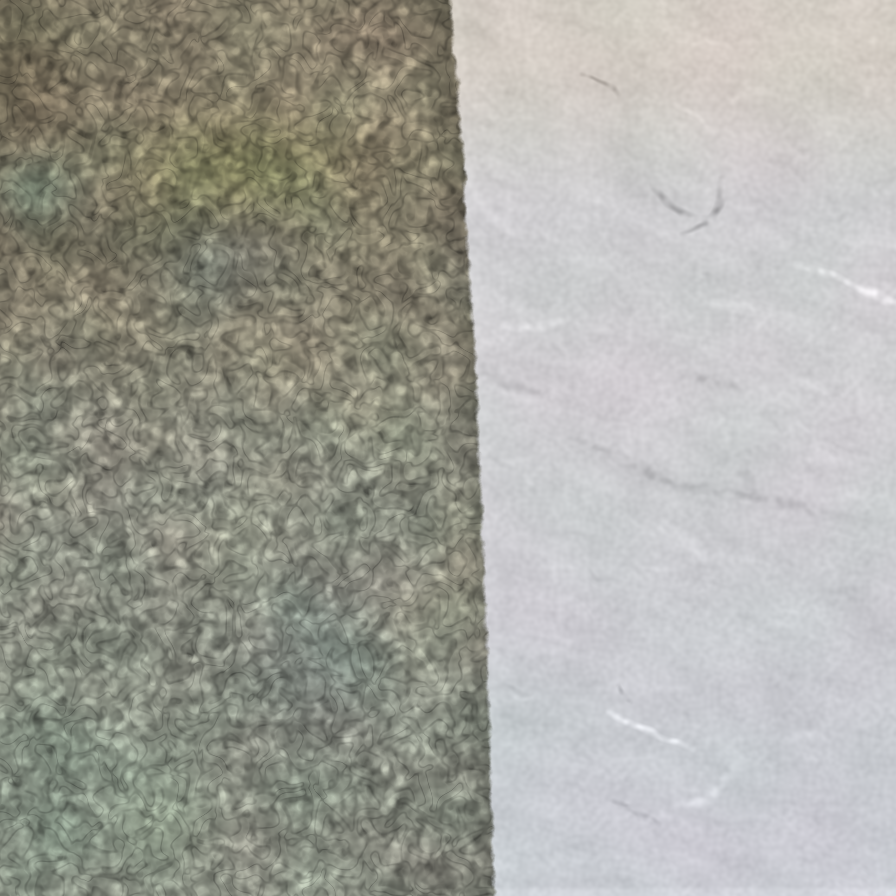
Write a Shadertoy shader that draws this texture.

```glsl
vec2 hash2(vec2 p) {
    vec3 q = fract(vec3(p.xyx) * vec3(0.1031, 0.1030, 0.0973));
    q += dot(q, q.yzx + 33.33);
    return fract((q.xx + q.yz) * q.zy);
}

float gradientNoise(vec2 p) {
    vec2 i = floor(p), f = fract(p);
    vec2 u = f * f * f * (f * (f * 6.0 - 15.0) + 10.0);
    vec2 o = vec2(0.0, 1.0);
    float a = dot(hash2(i) * 2.0 - 1.0, f);
    float b = dot(hash2(i + o.yx) * 2.0 - 1.0, f - o.yx);
    float c = dot(hash2(i + o.xy) * 2.0 - 1.0, f - o.xy);
    float d = dot(hash2(i + o.yy) * 2.0 - 1.0, f - o.yy);
    return mix(mix(a, b, u.x), mix(c, d, u.x), u.y);
}

float fbm(vec2 p) {
    float sum = 0.0, amp = 1.0;
    for (int i = 0; i < 4; i++) {
        sum += amp * gradientNoise(p);
        p = mat2(1.6, 1.2, -1.2, 1.6) * p + 7.3;
        amp *= 0.5;
    }
    return sum;
}

float blob(vec2 p, vec2 center, vec2 radius) {
    vec2 d = (p - center) / radius;
    return exp(-dot(d, d));
}

// Tapered, bowed line from a to b
float stroke(vec2 p, vec2 a, vec2 b, float bend, float width) {
    vec2 d = b - a, q = p - a;
    float len = length(d);
    float h = clamp(dot(q, d) / (len * len), 0.0, 1.0);
    float bow = 4.0 * h * (1.0 - h);
    vec2 normal = vec2(-d.y, d.x) / len;
    float dist = length(q - d * h - normal * bend * bow);
    return smoothstep(width, 0.0, dist) * (0.35 + 0.65 * bow);
}

// Overlapping curled strands, one per jittered cell
float pile(vec2 p, float density, float seed) {
    vec2 g = p * density + seed, cell = floor(g);
    float flow = 0.9 + 3.0 * gradientNoise(p * 9.0 + seed);
    float shade = 0.35;
    for (int y = -1; y <= 1; y++)
    for (int x = -1; x <= 1; x++) {
        vec2 id = cell + vec2(x, y);
        vec2 r = hash2(id), s = hash2(id + 41.7);
        float angle = flow + (s.x - 0.5) * 2.6;
        vec2 reach = vec2(cos(angle), sin(angle)) * (0.35 + 0.2 * s.y);
        vec2 c = id + r;
        float strand = stroke(g, c - reach, c + reach, (r.x - 0.5) * 0.5, 0.6);
        shade = mix(shade, s.y, min(1.0, 1.4 * strand));
    }
    return shade;
}

// Thin winding shadows between the tufts
float crevices(vec2 p) {
    vec2 curl = vec2(gradientNoise(p * 34.0), gradientNoise(p * 34.0 + 19.0));
    float n = gradientNoise(p * 62.0 + 1.6 * curl);
    return smoothstep(0.15, 0.0, abs(n));
}

// Sparse short scratches: positive raised, negative grooved
float scratches(vec2 p, float density) {
    vec2 g = p * density, cell = floor(g);
    float sum = 0.0;
    for (int y = -1; y <= 1; y++)
    for (int x = -1; x <= 1; x++) {
        vec2 id = cell + vec2(x, y);
        vec2 r = hash2(id + 13.0), s = hash2(id + 87.0);
        float angle = -0.35 + (s.x - 0.5) * 1.1;
        vec2 reach = vec2(cos(angle), sin(angle)) * (0.15 + 0.4 * r.y);
        vec2 c = id + r;
        sum += (s.y * 2.0 - 1.0) * stroke(g, c - reach, c + reach, (r.x - 0.5) * 0.25, 0.12);
    }
    return sum;
}

vec3 carpetColor(vec2 p, float edge) {
    float patches = fbm(p * 5.0 + 3.0);
    float height = smoothstep(0.2, 0.9, p.y + 0.25 * patches);
    vec3 col = mix(vec3(0.535, 0.55, 0.505), vec3(0.52, 0.49, 0.415), height);
    col += vec3(0.025, -0.005, 0.005) * gradientNoise(p * 13.0);
    // Olive, teal, dark and pale areas
    col += vec3(-0.005, 0.012, -0.05) * blob(p, vec2(0.27, 0.81), vec2(0.13, 0.06));
    col += vec3(-0.03, 0.02, 0.035) * blob(p, vec2(0.04, 0.79), vec2(0.05, 0.04));
    col += vec3(-0.05, -0.015, 0.01) * blob(p, vec2(0.25, 0.71), vec2(0.06, 0.06));
    col += vec3(-0.05, -0.03, -0.01) * blob(p, vec2(0.36, 0.28), vec2(0.08, 0.10));
    col += vec3(-0.04, 0.0, -0.01) * blob(p, vec2(0.08, 0.11), vec2(0.12, 0.10));
    col += 0.05 * blob(p, vec2(0.22, 0.46), vec2(0.22, 0.10));
    col += vec3(0.04, 0.045, 0.03) * blob(p, vec2(0.18, 0.08), vec2(0.06, 0.05));
    col += vec3(0.03, 0.04, 0.03) * blob(p, vec2(0.44, 0.54), vec2(0.10, 0.08));
    col -= 0.08 * blob(p, vec2(0.02, 0.92), vec2(0.07, 0.11));
    col -= 0.05 * blob(p, vec2(0.10, 0.73), vec2(0.16, 0.04));
    float fibres = 0.6 * pile(p, 66.0, 5.0) + 0.4 * pile(p, 92.0, 63.0);
    float light = 0.67 + 0.8 * fibres - 0.16 * crevices(p) + 0.12 * patches;
    light += 0.16 * gradientNoise(p * 130.0) + 0.12 * gradientNoise(p * 48.0);
    light *= 1.0 - 0.2 * smoothstep(0.04, 0.0, edge - p.x);
    return col * light;
}

vec3 plasterColor(vec2 p, float edge) {
    vec3 col = mix(vec3(0.785, 0.795, 0.82), vec3(0.808, 0.806, 0.815), smoothstep(0.0, 0.65, p.y));
    col = mix(col, vec3(0.825, 0.80, 0.765), smoothstep(0.75, 0.95, p.y));
    col += vec3(0.02, -0.005, 0.01) * gradientNoise(p * 8.0);
    // Trowel drag falling to the right
    vec2 drag = vec2(0.94 * p.x - 0.34 * p.y, 0.34 * p.x + 0.94 * p.y);
    float streak = fbm(drag * vec2(9.0, 34.0) + fbm(p * 6.0));
    col += 0.035 * streak + 0.03 * fbm(p * 12.0);
    col += 0.045 * gradientNoise(p * 140.0) + 0.03 * gradientNoise(p * 75.0);
    vec2 q = p + 0.006 * vec2(gradientNoise(p * 40.0), gradientNoise(p * 40.0 + 9.0));
    float patchy = smoothstep(-0.25, 0.35, gradientNoise(p * 7.0 + 4.0));
    col += 0.06 * patchy * (scratches(q, 13.0) + 0.6 * scratches(q + 3.0, 24.0));
    // Dark grooves
    float dark = stroke(q, vec2(0.805, 0.80), vec2(0.765, 0.74), 0.015, 0.007);
    dark += 0.7 * stroke(q, vec2(0.728, 0.795), vec2(0.785, 0.755), -0.008, 0.006);
    dark += 0.7 * stroke(q, vec2(0.65, 0.915), vec2(0.69, 0.893), 0.006, 0.005);
    dark += 0.45 * stroke(q, vec2(0.64, 0.515), vec2(0.77, 0.455), -0.004, 0.010);
    dark += 0.4 * stroke(q, vec2(0.75, 0.46), vec2(0.95, 0.42), 0.004, 0.011);
    dark += 0.4 * stroke(q, vec2(0.755, 0.58), vec2(0.83, 0.565), 0.003, 0.009);
    dark += 0.4 * stroke(q, vec2(0.545, 0.572), vec2(0.61, 0.555), 0.006, 0.010);
    dark += 0.7 * stroke(q, vec2(0.69, 0.235), vec2(0.705, 0.218), -0.003, 0.005);
    dark += 0.6 * stroke(q, vec2(0.68, 0.11), vec2(0.735, 0.08), 0.0, 0.006);
    // Raised pale ridges
    float pale = stroke(q, vec2(0.89, 0.705), vec2(1.01, 0.655), 0.004, 0.007);
    pale += 1.2 * stroke(q, vec2(0.68, 0.205), vec2(0.775, 0.165), -0.003, 0.006);
    pale += 0.6 * stroke(q, vec2(0.755, 0.10), vec2(0.82, 0.145), -0.01, 0.010);
    pale += 0.5 * stroke(q, vec2(0.56, 0.64), vec2(0.63, 0.645), -0.008, 0.008);
    float broken = smoothstep(-0.35, 0.35, gradientNoise(p * 75.0));
    col += 0.15 * pale * (0.4 + 0.6 * broken) - 0.25 * dark * broken;
    col += 0.04 * smoothstep(0.012, 0.005, p.y);
    return col + 0.02 * smoothstep(0.02, 0.0, p.x - edge);
}

void mainImage(out vec4 fragColor, in vec2 fragCoord) {
    vec2 p = fragCoord / iResolution.xy;
    float edge = 0.552 - 0.03 * p.y - 0.02 * p.y * p.y * p.y;
    float fuzz = 0.004 * fbm(p * 70.0) + 0.003 * gradientNoise(p * 24.0);
    float wall = smoothstep(-0.003, 0.003, p.x - edge - fuzz);
    vec3 col = mix(carpetColor(p, edge), plasterColor(p, edge), wall);
    fragColor = vec4(clamp(col, 0.0, 1.0), 1.0);
}
```
